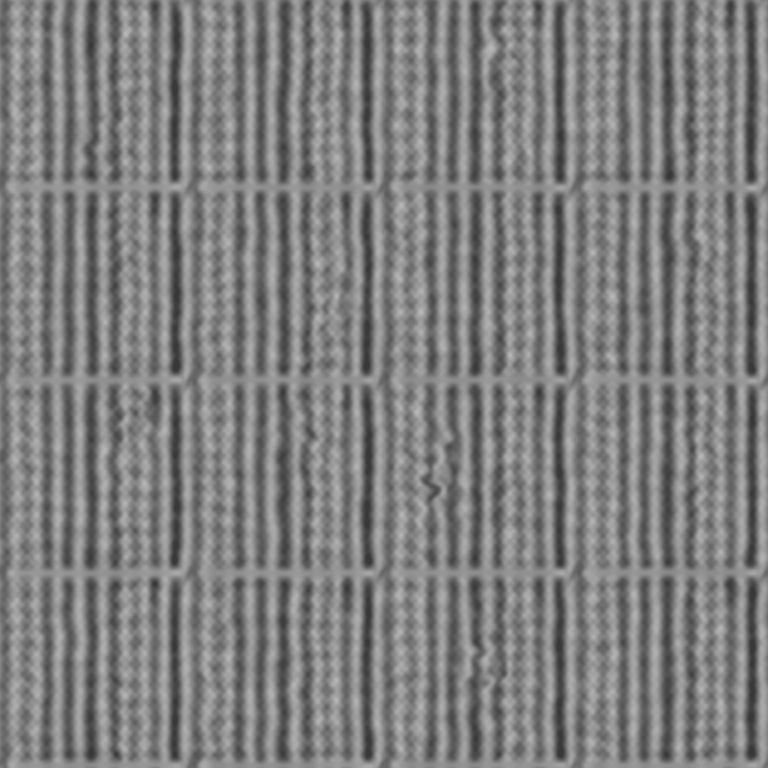
Write a Shadertoy shader that draws this pattern.

```glsl
// Draws a four by four grid of soft grey ribbed panels with beaded, worn ribs and pale cross seams.

const float TAU = 6.2831853;
const float RIBS = 9.0;
const vec2 PANEL_SIZE = vec2(0.25, 0.251);
const vec2 PANEL_ORIGIN = vec2(0.0, 0.003);
const float RIB_LIGHT = 0.645;

// Grey of the groove to the right of each rib; the last one holds the panel seam.
const float GROOVE_GREY[9] = float[9](0.44, 0.34, 0.33, 0.28, 0.32, 0.44, 0.39, 0.24, 0.39);

float hash21(vec2 p) {
    vec3 q = fract(vec3(p.xyx) * 0.1031);
    q += dot(q, q.yzx + 33.33);
    return fract((q.x + q.y) * q.z);
}

// Smooth value noise from -1 to 1.
float noise(vec2 p) {
    vec2 cell = floor(p);
    vec2 f = fract(p);
    f = f * f * (3.0 - 2.0 * f);
    float low = mix(hash21(cell), hash21(cell + vec2(1.0, 0.0)), f.x);
    float high = mix(hash21(cell + vec2(0.0, 1.0)), hash21(cell + 1.0), f.x);
    return 2.0 * mix(low, high, f.y) - 1.0;
}

float bump(float x, float width) {
    float t = x / width;
    return exp(-t * t);
}

// Signed distance to the nearest whole number.
float toSeam(float x) {
    return fract(x + 0.5) - 0.5;
}

// Soft worn spot, placed and weighted at random in each panel.
float wearSpot(vec2 local, vec2 id) {
    vec2 center = vec2(hash21(id + 17.0), hash21(id + 41.0));
    center = 0.18 + 0.64 * center;
    vec2 d = (local - center) / vec2(0.13, 0.24);
    return smoothstep(0.25, 0.9, hash21(id + 73.0)) * exp(-dot(d, d));
}

// Columns where the ribs break up into beads.
float beadedColumns(float x) {
    return bump(x - 0.13, 0.11) + bump(x - 0.68, 0.12);
}

// Rib phase: whole numbers lie on rib crests.
float ribPhase(vec2 local, vec2 uv, float beading, float wear) {
    float phase = local.x * RIBS - 0.73;
    phase -= 0.16 * bump(local.x - 0.6, 0.14);
    phase += 0.07 * noise(uv * vec2(34.0, 30.0));
    phase += (0.11 * beading + 0.3 * wear) * noise(uv * vec2(58.0, 72.0) + 9.0);
    return phase;
}

float ribShade(float phase, vec2 local) {
    int groove = int(mod(floor(phase), RIBS));
    float dark = GROOVE_GREY[groove];
    float panelTop = smoothstep(0.76, 0.92, local.y);
    if (groove == 6) dark -= 0.12 * panelTop;
    if (groove == 7) dark += 0.12 * smoothstep(0.89, 0.97, local.y);
    float depth = 0.5 - 0.5 * cos(TAU * phase);
    return mix(RIB_LIGHT, dark, depth);
}

// Beads, grain and a fine woven ripple.
float surfaceGrain(vec2 uv, float beading, float wear) {
    float beads = sin(TAU * (uv.y * 41.0 + 0.5 * noise(uv * vec2(36.0, 9.0))));
    float weave = sin(TAU * 78.0 * uv.x) * sin(TAU * 72.0 * uv.y);
    float grain = 0.035 * noise(uv * vec2(50.0, 62.0) + 23.0);
    grain += 0.025 * noise(uv * 110.0 + 5.0);
    grain += (0.012 + 0.025 * beading) * beads;
    grain += (0.012 + 0.018 * beading) * weave;
    return grain + 0.09 * wear * noise(uv * vec2(85.0, 80.0) + 61.0);
}

// Pale line between rows, with bright ends and a slanted dark notch at each corner.
float addCrossSeam(float grey, vec2 panel, vec2 uv) {
    float across = toSeam(panel.x);
    float up = toSeam(panel.y + 0.004 * noise(uv * 25.0));
    float open = smoothstep(0.015, 0.06, abs(across + 0.005));
    float shadow = bump(up - 0.06, 0.025) + 0.6 * bump(up + 0.06, 0.025);
    grey -= 0.045 * shadow * open;
    float lineGrey = 0.575 + 0.025 * noise(uv * vec2(45.0, 8.0));
    grey = mix(grey, lineGrey, 0.9 * bump(up, 0.028) * open);
    float ends = bump(across + 0.08, 0.035) + 0.7 * bump(across - 0.06, 0.025);
    grey += 0.1 * ends * bump(up, 0.027);
    float notch = bump(across + 0.008 - 0.55 * up, 0.023) * bump(up, 0.055);
    return mix(grey, 0.36, 0.75 * notch);
}

void mainImage(out vec4 fragColor, in vec2 fragCoord) {
    vec2 uv = fragCoord / iResolution.xy;
    vec2 panel = (uv - PANEL_ORIGIN) / PANEL_SIZE;
    vec2 id = floor(panel);
    vec2 local = fract(panel);

    float wear = wearSpot(local, id);
    float beading = beadedColumns(local.x);
    float phase = ribPhase(local, uv, beading, wear);

    float grey = ribShade(phase, local);
    grey = mix(grey, 0.51, 0.12 * beading + 0.2 * wear);
    grey += surfaceGrain(uv, beading, wear);
    grey = addCrossSeam(grey, panel, uv);

    fragColor = vec4(vec3(clamp(grey, 0.22, 0.75)), 1.0);
}
```
